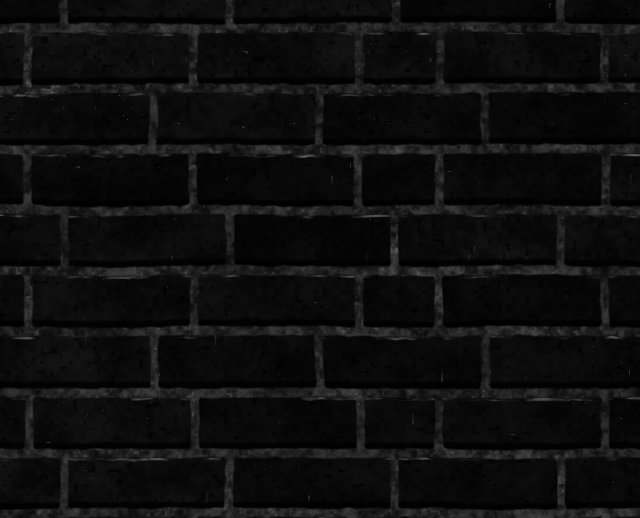
Write a Shadertoy shader that draws this texture.

```glsl
// Dark, worn brick wall: near-black bricks, grey gritty mortar, shadowed lower edges.
// Lengths are fractions of the canvas height.
#define ROW_H 0.1171
#define ROW_START 0.0623
#define BRICK_W 0.3195
#define HALF_W 0.155
#define HEAD_JOINT 0.0155
#define BED_JOINT 0.0175
#define SHADOW_H 0.0145
#define WARP 0.0065
#define BRICK_DARK vec3(0.022)
#define BRICK_LIGHT vec3(0.068)
#define MORTAR_DARK vec3(0.045)
#define MORTAR_LIGHT vec3(0.265)

float hash(vec2 p) {
    vec3 q = fract(p.xyx * 0.1031);
    q += dot(q, q.yzx + 33.33);
    return fract((q.x + q.y) * q.z);
}

float noise(vec2 p) {
    vec2 i = floor(p), f = fract(p);
    f = f * f * (3.0 - 2.0 * f);
    return mix(mix(hash(i), hash(i + vec2(1, 0)), f.x),
               mix(hash(i + vec2(0, 1)), hash(i + vec2(1, 1)), f.x), f.y);
}

float fbm(vec2 p) {
    float sum = 0.0, amp = 0.5;
    for (int i = 0; i < 4; i++) {
        sum += amp * noise(p);
        p = p * 2.03 + 17.3;
        amp *= 0.5;
    }
    return sum / 0.9375;
}

// Returns x inside the brick, brick width, and column id.
// Odd rows hold one half brick after two whole ones.
vec3 brickColumn(float x, float row) {
    bool odd = mod(row, 2.0) > 0.5;
    x -= odd ? 0.055 : (mod(row, 4.0) < 1.0 ? 0.124 : 0.298);
    float past = x - 2.0 * BRICK_W;
    if (odd && past > 0.0) {
        if (past < HALF_W) return vec3(past, HALF_W, 40.0);
        x -= HALF_W;
    }
    float id = floor(x / BRICK_W);
    return vec3(x - id * BRICK_W, BRICK_W, id);
}

float roundBox(vec2 p, vec2 halfSize, float r) {
    vec2 d = abs(p) - halfSize + r;
    return length(max(d, 0.0)) + min(max(d.x, d.y), 0.0) - r;
}

// Sparse thin upright scratches, one possible per grid cell.
float scratches(vec2 p) {
    vec2 g = p * vec2(16.0, 13.0), id = floor(g);
    float h = hash(id + 71.0);
    vec2 c = vec2(0.2 + 0.6 * hash(id + 5.0), 0.5);
    vec2 d = abs(fract(g) - c) / vec2(16.0, 13.0);
    float len = 0.004 + 0.014 * hash(id + 23.0);
    return step(0.8, h) * (1.0 - smoothstep(0.0006, 0.0028, d.x))
         * (1.0 - smoothstep(len * 0.5, len, d.y)) * hash(id + 9.0);
}

void mainImage(out vec4 fragColor, in vec2 fragCoord) {
    // y runs down from the top edge
    vec2 p = vec2(fragCoord.x, iResolution.y - fragCoord.y) / iResolution.y;
    float soft = max(1.2 / iResolution.y, 0.0025);

    // Hand-laid unevenness
    vec2 w = p;
    w += WARP * (vec2(noise(p * 6.0), noise(p * 5.0 + 31.0)) - 0.5);
    w += 0.0035 * (vec2(noise(p * 55.0), noise(p * 55.0 + 9.0)) - 0.5);

    // Brick layout
    float row = floor((w.y + ROW_START) / ROW_H);
    float y = w.y + ROW_START - row * ROW_H;
    vec3 col = brickColumn(w.x, row);
    vec2 id = vec2(col.z, row) + 11.0;
    vec2 halfSize = 0.5 * vec2(col.y - HEAD_JOINT, ROW_H - BED_JOINT);
    vec2 local = vec2(col.x - 0.5 * col.y, y - 0.5 * ROW_H);
    float d = roundBox(local, halfSize, 0.006);
    float face = 1.0 - smoothstep(-soft, soft, d);

    // Gritty mortar
    float grit = 0.55 * fbm(p * 95.0) + 0.45 * fbm(p * 28.0 + 4.0);
    vec3 mortar = mix(MORTAR_DARK, MORTAR_LIGHT, smoothstep(0.2, 0.85, grit));
    mortar += 0.13 * smoothstep(0.72, 0.95, noise(p * 150.0)) * noise(p * 13.0);
    mortar *= mix(0.7, 1.1, noise(p * 9.0 + 50.0));

    // Mottled brick face with pits
    float mottle = 0.6 * fbm(p * vec2(13.0, 17.0) + id * 3.7) + 0.4 * fbm(p * 80.0);
    float tone = mix(0.55, 1.2, hash(id));
    vec3 brick = mix(BRICK_DARK, BRICK_LIGHT, smoothstep(0.25, 0.8, mottle)) * tone;
    brick *= 1.0 - 0.6 * smoothstep(0.78, 0.92, noise(p * 110.0 + 7.0));

    // Scratches, specks and chipped upper rim
    brick += 0.24 * scratches(p) * noise(p * 120.0);
    brick += 0.3 * smoothstep(0.965, 1.0, noise(p * 130.0 + 80.0)) * noise(p * 8.0);
    float rim = 1.0 - smoothstep(0.001, 0.004, abs(local.y + halfSize.y - 0.003));
    brick += 0.32 * rim * smoothstep(0.52, 0.9, fbm(p * vec2(22.0, 60.0) + 3.0));

    // Deep shadow along the lower edge
    float depth = halfSize.y - local.y;
    float shadow = 1.0 - smoothstep(SHADOW_H * 0.6, SHADOW_H * 1.1, depth);
    brick = mix(brick, vec3(0.004), 0.93 * shadow);

    fragColor = vec4(clamp(mix(mortar, brick, face), 0.0, 1.0), 1.0);
}
```
